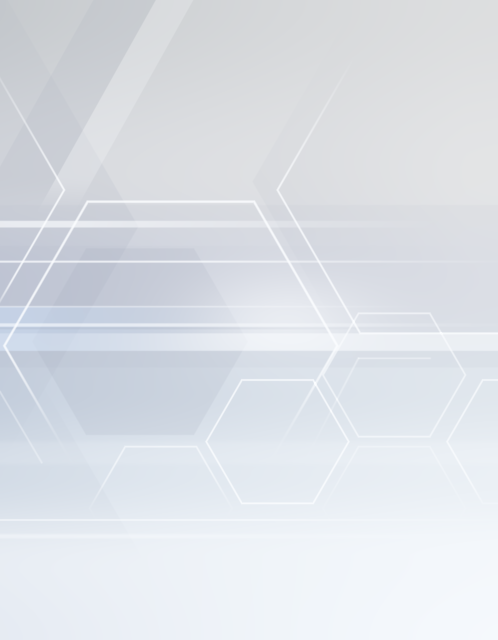
Write a Shadertoy shader that draws this background.

```glsl
// Pale technical backdrop: a grey-to-blue gradient under translucent wedges,
// horizontal light bands and thin white hexagons. Each part is a distance
// function blended over the gradient; the canvas is 7.68 units tall.

const float HEIGHT = 7.68;
const vec3 WHITE = vec3(0.985, 0.992, 1.0);
const vec3 SHADE = vec3(0.60, 0.63, 0.70);
const vec3 SKY = vec3(0.80, 0.88, 0.98);

// Gradient stops, bottom to top, along the two sides of the canvas
const float STOP[7] = float[7](0.0, 1.0, 2.0, 3.0, 4.3, 5.6, 7.68);
const vec3 LEFT[7] = vec3[7](
    vec3(0.90, 0.92, 0.95), vec3(0.91, 0.93, 0.955), vec3(0.84, 0.875, 0.915),
    vec3(0.78, 0.82, 0.875), vec3(0.79, 0.81, 0.865), vec3(0.84, 0.85, 0.87),
    vec3(0.775, 0.79, 0.805));
const vec3 RIGHT[7] = vec3[7](
    vec3(0.96, 0.975, 0.99), vec3(0.955, 0.97, 0.985), vec3(0.92, 0.94, 0.96),
    vec3(0.88, 0.905, 0.93), vec3(0.875, 0.885, 0.91), vec3(0.89, 0.894, 0.90),
    vec3(0.865, 0.87, 0.875));

vec3 backdrop(vec2 p, float width) {
    float across = 1.0 - pow(1.0 - clamp(p.x / width, 0.0, 1.0), 1.4);
    vec3 col = mix(LEFT[0], RIGHT[0], across);
    for (int i = 1; i < 7; i++) {
        float t = smoothstep(STOP[i - 1], STOP[i], p.y);
        col = mix(col, mix(LEFT[i], RIGHT[i], across), t);
    }
    return col;
}

// Flat-topped hexagon, negative inside
float hexagon(vec2 p, float apothem) {
    p = abs(p);
    return max(p.y, dot(p, vec2(0.866, 0.5))) - apothem;
}

// Wedge with its tip at the origin, pointing right, negative inside
float wedge(vec2 p) {
    return p.x * 0.866 + abs(p.y) * 0.5;
}

float segment(vec2 p, vec2 a, vec2 b) {
    vec2 ab = b - a;
    return length(p - a - ab * clamp(dot(p - a, ab) / dot(ab, ab), 0.0, 1.0));
}

float fill(float d, float soft) {
    return 1.0 - smoothstep(-soft, soft, d);
}

float stroke(float d, float halfWidth, float soft) {
    return 1.0 - smoothstep(max(halfWidth - soft, 0.0), halfWidth + soft, abs(d));
}

float band(float v, float low, float high, float soft) {
    return smoothstep(low - soft, low + soft, v) * (1.0 - smoothstep(high - soft, high + soft, v));
}

// Fades from one at the first bound to zero at the second
float fade(float v, float from, float to) {
    return 1.0 - clamp((v - from) / (to - from), 0.0, 1.0);
}

void mainImage(out vec4 fragColor, in vec2 fragCoord) {
    float aa = HEIGHT / iResolution.y;
    vec2 p = fragCoord * aa;
    float width = iResolution.x * aa;
    vec3 col = backdrop(p, width);

    // Translucent wedges and the filled hexagon
    float leftWedge = fill(wedge(p - vec2(1.66, 4.96)), aa);
    col = mix(col, SHADE, 0.13 * leftWedge * smoothstep(2.0, 4.0, p.y) * fade(p.y, 5.2, 9.5));
    float rightWedge = fill(wedge(vec2(3.03, 5.5) - p * vec2(1.0, 1.0)), aa);
    col = mix(col, SHADE, 0.08 * rightWedge * smoothstep(3.4, 4.6, p.y) * fade(p.x, 3.0, 5.6) * fade(p.y, 5.5, 7.6));
    float darkHex = fill(hexagon(p - vec2(1.68, 3.58), 1.12), aa);
    col = mix(col, SHADE, 0.15 * darkHex);
    float lowEdge = fill((p.x - 0.5) * 0.866 + (p.y - 3.08) * 0.5, aa);
    col = mix(col, SHADE, 0.06 * lowEdge * band(p.y, 1.3, 2.8, 0.5));

    // Slanted light strip at the upper left
    float slant = p.x - 1.87 + (HEIGHT - p.y) * 0.56;
    float upper = smoothstep(5.1, 5.6, p.y);
    col = mix(col, SHADE, 0.12 * band(slant, -0.75, 0.0, aa) * upper);
    col = mix(col, WHITE, 0.22 * band(slant, 0.0, 0.45, aa) * upper);

    // Broad horizontal layers
    col = mix(col, SHADE, 0.06 * band(p.y, 3.68, 5.22, aa));
    col = mix(col, SHADE, 0.06 * band(p.y, 3.68, 4.73, aa) * fade(p.x, 1.0, 6.0));
    col = mix(col, SHADE, 0.07 * band(p.y, 3.27, 3.47, aa));
    col = mix(col, WHITE, 0.12 * band(p.y, 2.11, 2.38, 0.04));
    col = mix(col, SKY, 0.45 * band(p.y, 3.47, 4.0, aa) * fade(p.x, 0.3, 3.2));
    col = mix(col, WHITE, 0.42 * band(p.y, 3.47, 3.68, aa) * (0.4 + 0.6 * smoothstep(0.5, 3.0, p.x)));

    // Glow, cut at the lower edge of the bright layer
    vec2 g = (p - vec2(3.4, 3.8)) / vec2(1.1, 0.6);
    col = mix(col, WHITE, 0.55 * exp(-dot(g, g)) * (0.35 + 0.65 * smoothstep(3.46, 3.49, p.y)));

    // Horizontal streaks
    float streaks = 0.65 * band(p.y, 4.95, 5.03, aa) * fade(p.x, 1.0, 5.2);
    streaks += 0.75 * stroke(p.y - 4.54, 0.012, aa) * fade(p.x, 2.5, 6.2);
    streaks += 0.4 * stroke(p.y - 4.0, 0.008, aa) * fade(p.x, 2.5, 5.0);
    streaks += 0.6 * band(p.y, 3.76, 3.8, aa) * fade(p.x, 2.0, 6.2);
    streaks += 0.6 * stroke(p.y - 1.44, 0.008, aa) * fade(p.x, 3.0, 6.2);
    streaks += 0.4 * band(p.y, 1.22, 1.27, 0.02) * fade(p.x, 1.5, 6.0);
    col = mix(col, WHITE, min(streaks, 1.0));
    col = mix(col, SHADE, 0.2 * stroke(p.y - 3.74, 0.012, aa) * fade(p.x, 2.0, 5.0));

    // Large outlines
    float lines = 0.85 * stroke(hexagon(p - vec2(2.05, 3.53), 1.73), 0.014, aa) * smoothstep(2.05, 3.6, p.y);
    lines += 0.85 * stroke(wedge(p - vec2(0.77, 5.4)), 0.011, aa) * fade(p.y, 5.4, 7.2) * smoothstep(3.8, 4.4, p.y);
    float corner = max(wedge(vec2(3.33, 5.4) - p), 3.68 - p.y);
    lines += 0.8 * stroke(corner, 0.011, aa) * fade(p.y, 5.4, 7.0);
    lines += 0.35 * stroke(segment(p, vec2(0.0, 2.98), vec2(0.5, 2.13)), 0.01, aa);
    lines += 0.35 * stroke(segment(p, vec2(4.3, 3.38), vec2(3.65, 2.13)), 0.01, aa) * smoothstep(2.1, 3.2, p.y);

    // Small honeycomb outlines stepping up to the right
    for (int i = 0; i < 3; i++) {
        float n = float(i);
        float d = hexagon(p - vec2(1.93, 1.58) - n * vec2(1.4, 0.8), 0.74);
        float floorFade = i == 0 ? smoothstep(1.4, 2.1, p.y) : 1.0;
        lines += (i == 1 ? 0.8 : 0.6) * stroke(d, 0.009, aa) * floorFade;
    }
    lines += 0.35 * stroke(hexagon(p - vec2(4.73, 1.58), 0.74), 0.008, aa) * smoothstep(1.3, 2.2, p.y);
    lines += 0.7 * stroke(hexagon(p - vec2(6.22, 2.38), 0.74), 0.009, aa) * smoothstep(1.4, 2.0, p.y);
    lines += 0.4 * stroke(p.y - 3.38, 0.008, aa) * band(p.x, 4.3, 5.17, aa);
    col = mix(col, WHITE, min(lines, 1.0));

    fragColor = vec4(col, 1.0);
}
```
